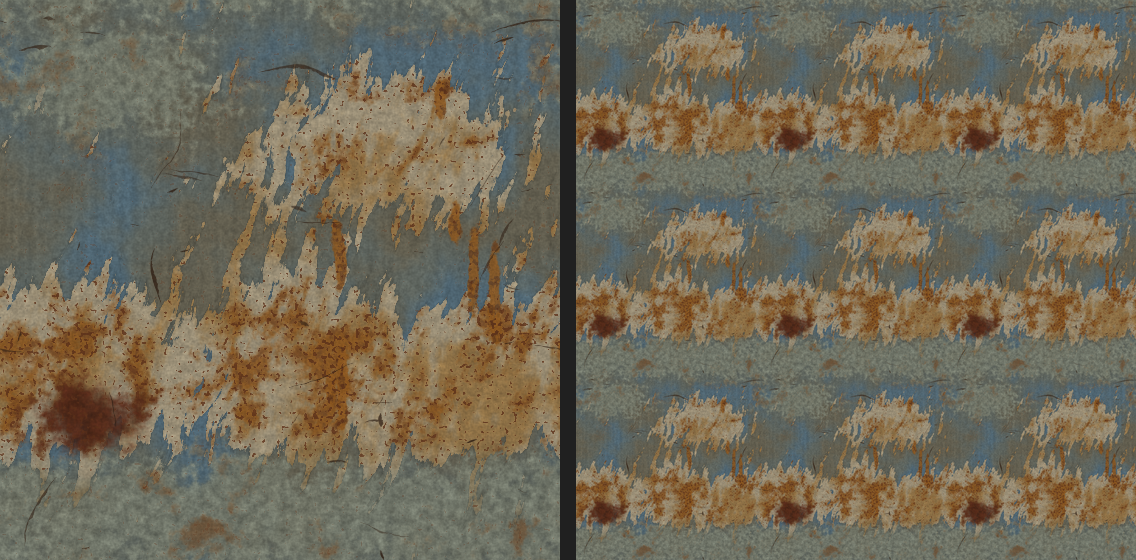
Left: one tile. Right: repeated 3 by 3.
This texture is drawn by a WebGL 2 fragment shader. Its source:

```glsl
#version 300 es
precision highp float;
// Weathered blue-grey paint peeling off rusty, scratched sheet metal (tileable).

uniform vec2 u_resolution;
out vec4 outColor;

const vec3 PAINT_GREY = vec3(0.365, 0.390, 0.365);
const vec3 PAINT_BLUE = vec3(0.315, 0.405, 0.455);
const vec3 PAINT_OLIVE = vec3(0.385, 0.370, 0.310);
const vec3 SAGE = vec3(0.455, 0.475, 0.420);
const vec3 CREAM = vec3(0.605, 0.560, 0.465);
const vec3 OCHRE = vec3(0.560, 0.445, 0.275);
const vec3 ORANGE = vec3(0.550, 0.340, 0.120);
const vec3 BROWN = vec3(0.400, 0.240, 0.110);
const vec3 DARK_RUST = vec3(0.290, 0.135, 0.085);
const vec3 SCRATCH = vec3(0.190, 0.125, 0.080);

const float PEEL_LEVEL = 0.46;
const float GRAIN = 0.20;
const int SCRATCHES = 44;
const int DRIPS = 7;

// Bare areas: centre xy, radius zw
const vec4 BARE[4] = vec4[4](
  vec4(0.14, 0.34, 0.23, 0.16), vec4(0.77, 0.32, 0.31, 0.14),
  vec4(0.69, 0.74, 0.27, 0.14), vec4(0.51, 0.36, 0.11, 0.15));
const vec4 STAIN = vec4(0.16, 0.26, 0.13, 0.08);
const vec4 WORN_BAND = vec4(0.50, 0.08, 9.00, 0.13);
const vec4 WORN_CORNER = vec4(0.18, 0.86, 0.24, 0.12);

vec2 hash2(vec2 cell, float seed) {
  uvec2 v = uvec2(cell + 0.5) * 1664525u + uvec2(uint(seed) * 747796u + 10139u, 90421u);
  v.x += v.y * 1664525u;
  v.y += v.x * 1664525u;
  v ^= v >> 16u;
  v.x += v.y * 1664525u;
  v.y += v.x * 1664525u;
  v ^= v >> 16u;
  return vec2(v & 65535u) / 65536.0;
}

float corner(vec2 cell, vec2 offset, vec2 period, float seed) {
  float angle = 6.28319 * hash2(floor(mod(cell + 0.5, period)), seed).x;
  return dot(vec2(cos(angle), sin(angle)), offset);
}

// Gradient noise that wraps after freq cells
float noise(vec2 uv, vec2 freq, float seed) {
  vec2 p = uv * freq, i = floor(p), f = p - i, e = vec2(1, 0);
  vec2 u = f * f * f * (f * (f * 6.0 - 15.0) + 10.0);
  float low = mix(corner(i, f, freq, seed), corner(i + e, f - e, freq, seed), u.x);
  float high = mix(corner(i + e.yx, f - e.yx, freq, seed), corner(i + 1.0, f - 1.0, freq, seed), u.x);
  return mix(low, high, u.y);
}

float fbm(vec2 uv, vec2 freq, float seed) {
  float sum = 0.0, amp = 1.0;
  for (int k = 0; k < 5; k++) {
    sum += amp * noise(uv, freq, seed + float(k));
    freq *= 2.0;
    amp *= 0.55;
  }
  return sum;
}

vec2 wrapped(vec2 d) { return fract(d + 0.5) - 0.5; }

float blob(vec2 uv, vec4 area) {
  vec2 d = wrapped(uv - area.xy) / area.zw;
  return exp(-dot(d, d));
}

// Curved, tapering, broken gouges
float scratches(vec2 uv, float ragged, float px) {
  float mask = 0.0;
  for (int k = 0; k < SCRATCHES; k++) {
    vec2 a = hash2(vec2(k, 3), 70.0), b = hash2(vec2(k, 5), 71.0), c = hash2(vec2(k, 8), 72.0);
    float angle = b.x < 0.7 ? (c.x - 0.5) * 0.8 : 0.9 + c.x * 0.8;
    float reach = mix(0.008, 0.075, b.y * b.y);
    vec2 d = wrapped(uv - a);
    d = vec2(dot(d, vec2(cos(angle), sin(angle))), dot(d, vec2(-sin(angle), cos(angle))));
    float along = d.x / reach;
    float bend = (c.y - 0.5) * 0.35 * reach * along * along;
    float width = mix(0.0007, 0.0030, c.y * c.y) * (1.0 - along * along) * (1.0 + 1.2 * ragged);
    float line = smoothstep(px, -px, abs(d.y + bend + 0.002 * ragged) - width);
    mask = max(mask, line * step(abs(along), 1.0) * mix(0.55, 1.0, c.x));
  }
  return mask;
}

// Narrow vertical rust runs
float drips(vec2 uv) {
  float mask = 0.0;
  for (int k = 0; k < DRIPS; k++) {
    vec2 a = hash2(vec2(k, 11), 80.0), b = hash2(vec2(k, 13), 81.0);
    mask = max(mask, blob(uv, vec4(a, mix(0.006, 0.016, b.x), mix(0.03, 0.11, b.y))));
  }
  return mask;
}

void main() {
  vec2 uv = gl_FragCoord.xy / u_resolution;
  float px = 0.7 / u_resolution.y;

  // Shared noise fields; the sheared one runs up to the right
  vec2 warp = 0.02 * vec2(noise(uv, vec2(9), 1.0), noise(uv, vec2(9), 2.0));
  vec2 p = uv + warp;
  float slant = fbm(vec2(2.0 * p.x - p.y, p.x), vec2(11, 17), 3.0);
  float broad = fbm(uv, vec2(4), 10.0);
  float patchy = fbm(p, vec2(11), 20.0);
  float fine = fbm(uv, vec2(48), 30.0);
  float speck = noise(uv, vec2(120), 40.0) + 0.5 * noise(uv, vec2(230), 41.0);
  float rain = noise(uv, vec2(85, 5), 42.0);

  // Paint film
  vec3 color = mix(PAINT_GREY, PAINT_OLIVE, smoothstep(-0.1, 0.5, broad + 0.3 * patchy));
  float bare = 0.0;
  for (int k = 0; k < 4; k++) bare += blob(p, BARE[k]);
  color = mix(color, PAINT_BLUE, smoothstep(0.0, 0.6, 0.7 * bare - broad - 0.15));
  color *= 1.0 + 0.08 * rain + 0.08 * fine;

  // Worn, mottled film
  float worn = max(blob(p, WORN_BAND), blob(p, WORN_CORNER));
  float mottled = smoothstep(0.35, 0.75, worn + 0.4 * patchy + 0.35 * fine);
  color = mix(color, SAGE * (1.0 + 0.25 * fine), 0.8 * mottled);
  color = mix(color, BROWN, 0.6 * worn * smoothstep(0.2, 0.7, patchy - 0.5 * broad + 0.3 * fine));

  // Peeled areas with ragged flakes
  float field = bare + 0.62 * slant + 0.14 * fine - PEEL_LEVEL;
  float peel = smoothstep(-0.025 - 4.0 * px, 0.025 + 4.0 * px, field) * (1.0 - 0.6 * mottled * worn);
  float depth = smoothstep(0.1, 0.9, field);
  vec3 metal = mix(CREAM, OCHRE, smoothstep(-0.25, 0.45, broad + 0.5 * patchy + 0.5 * depth - 0.1));
  float rust = smoothstep(0.1, 0.65, 0.8 * patchy + 0.3 * fine + 0.4 * depth - 0.4 * broad);
  metal = mix(metal, mix(ORANGE, BROWN, smoothstep(-0.2, 0.6, fine)), 0.85 * rust);
  metal *= 1.0 + 0.14 * fine;
  color *= 1.0 - 0.15 * smoothstep(-0.12, 0.0, field) * (1.0 - peel);
  color = mix(color, metal, peel);

  // Rust runs, dark stain and pits
  float run = smoothstep(0.35, 0.6, drips(p) + 0.35 * patchy + 0.3 * fine);
  color = mix(color, mix(ORANGE, BROWN, smoothstep(-0.1, 0.4, speck + fine)), 0.85 * run);
  float stain = smoothstep(0.3, 0.95, blob(p, STAIN) + 0.5 * patchy + 0.25 * fine) * smoothstep(0.05, 0.35, blob(p, STAIN));
  color = mix(color, DARK_RUST * (1.0 + 0.3 * fine), 0.9 * stain);
  float pits = smoothstep(0.32, 0.48, speck + 0.2 * patchy + 0.12 * rust - 0.12 * (1.0 - peel));
  color = mix(color, mix(BROWN, DARK_RUST, 0.6), pits * mix(0.3, 0.8, max(peel, run)));

  // Gouges and surface grain
  color = mix(color, SCRATCH, 0.85 * scratches(p, fine, px));
  color *= 1.0 + GRAIN * (0.6 * speck + 0.5 * noise(uv, vec2(250), 50.0));
  outColor = vec4(clamp(color, 0.0, 1.0), 1.0);
}
```
